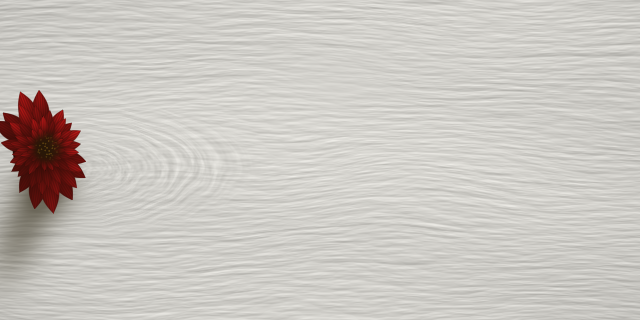
This texture is drawn by a WebGL 2 fragment shader. Its source:

```glsl
#version 300 es
precision highp float;
// Dark red dahlia lying at the left edge of a pale, embossed wood board.
uniform vec2 u_resolution;
out vec4 outColor;

const float TAU = 6.28318;
const vec3 WOOD = vec3(0.808, 0.802, 0.782);
const vec3 SHADOW = vec3(0.36, 0.34, 0.28);
const vec3 PETAL_RED = vec3(0.62, 0.08, 0.075);
const vec3 PETAL_DARK = vec3(0.20, 0.045, 0.025);
const vec3 HEART = vec3(0.15, 0.10, 0.03);
const vec3 POLLEN = vec3(0.40, 0.28, 0.07);
const vec2 FLOWER = vec2(0.135, 0.53);
const float FLOWER_SIZE = 0.162;
const vec2 ARCH = vec2(0.20, 0.47);    // centre of the curved growth rings
const float ARCH_STRETCH = 2.5;
const float RELIEF = 0.17;             // strength of the embossing
const int RINGS = 4;
const int PETALS = 17;

float hash1(float n) { return fract(sin(n * 12.9898) * 4375.85); }

vec2 hash2(vec2 c) {
  return fract(sin(vec2(dot(c, vec2(127.1, 311.7)), dot(c, vec2(269.5, 183.3)))) * 4375.85);
}

// Distance to the nearest scattered point
float cellular(vec2 q) {
  vec2 cell = floor(q), f = q - cell;
  float nearest = 4.0;
  for (int j = -1; j <= 1; j++)
    for (int i = -1; i <= 1; i++) {
      vec2 o = vec2(i, j);
      vec2 d = o + hash2(cell + o) - f;
      nearest = min(nearest, dot(d, d));
    }
  return sqrt(nearest);
}

// Cellular noise lit from above
float emboss(vec2 q) { return cellular(q + vec2(0.0, 0.4)) - cellular(q); }

// Long and short fibres; g.x runs along the grain, g.y across it
float fibres(vec2 g) {
  return 0.62 * emboss(g * vec2(7.0, 62.0)) + 0.48 * emboss(g * vec2(19.0, 118.0) + 37.0);
}

// Gentle bending of the straight grain
float grainHeight(vec2 p) {
  float bend = 0.018 * sin(2.6 * p.x + 3.0 * p.y + 0.6) + 0.007 * sin(6.3 * p.x - 9.0 * p.y);
  vec2 d = (p - vec2(1.05, 0.47)) / vec2(0.32, 0.18);
  bend -= 0.035 * d.x * exp(-dot(d, d));
  return p.y + bend + 0.002 * sin(17.0 * p.x + 31.0 * p.y);
}

vec3 woodBoard(vec2 p) {
  // Straight grain with long grooves that come and go
  float h = grainHeight(p);
  float straight = fibres(vec2(p.x, h));
  float patches = 0.5 + 0.5 * sin(3.1 * p.x + 23.0 * h + 2.0 * sin(2.3 * p.x - 41.0 * h));
  float groove = sin(h * 265.0 + 2.4 * sin(h * 37.0 + p.x * 2.2) + 1.3 * sin(p.x * 5.0 - h * 71.0));
  straight -= 0.27 * patches * smoothstep(0.45, 1.0, groove);
  straight += 0.16 * patches * smoothstep(0.5, 1.0, -groove);

  // Arched grain, open to the left
  vec2 d = (p - ARCH) * vec2(1.0, ARCH_STRETCH);
  float r = length(d) + 0.012 * sin(13.0 * p.y + 5.0 * p.x) + 0.005 * sin(47.0 * p.x + 29.0 * p.y);
  float arched = fibres(vec2(atan(d.y, d.x) * 0.3, r * 0.55));
  float ring = sin(r * 145.0 + 1.5 * sin(r * 31.0));
  arched += 0.30 * smoothstep(0.55, 1.0, ring) - 0.16 * smoothstep(0.4, 1.0, -ring);
  float archMask = smoothstep(0.64, 0.42, r) * smoothstep(-0.12, 0.16, d.x);
  float relief = mix(straight, arched, 0.58 * archMask);

  // Broad light falling off toward the left and bottom
  vec2 fall = (p - vec2(1.05, 0.60)) / vec2(1.5, 1.1);
  float light = 1.035 - 0.11 * dot(fall, fall);
  light += 0.012 * sin(2.0 * p.x + 11.0 * h);
  float quiet = exp(-dot((p - vec2(1.06, 0.74)) * vec2(5.0, 9.0), (p - vec2(1.06, 0.74)) * vec2(5.0, 9.0)));
  return WOOD * light + RELIEF * relief * (1.0 - 0.5 * quiet);
}

// Soft shadow trailing down and left, with a darker contact patch
float flowerShadow(vec2 p) {
  vec2 d = p - vec2(0.075, 0.29);
  vec2 trail = vec2(d.x - 0.35 * d.y, d.y) / vec2(0.085, 0.16);
  vec2 contact = (p - vec2(0.145, 0.40)) / vec2(0.085, 0.075);
  return min(0.62 * exp(-dot(trail, trail)) + 0.65 * exp(-dot(contact, contact)), 0.85);
}

vec3 paintFlower(vec3 color, vec2 p, float px) {
  vec2 d = p - FLOWER;
  float dist = length(d);
  if (dist > 0.27) return color;
  color = mix(color, PETAL_DARK * 0.7, smoothstep(px, -px, dist - 0.095));

  // Overlapping rings of pointed petals, outermost first
  for (int k = 0; k < RINGS; k++)
    for (int i = 0; i < PETALS; i++) {
      float id = float(k * PETALS + i) + 1.0;
      float a = TAU * (float(i) + 0.5 * float(k) + 0.5 * hash1(id)) / float(PETALS);
      float reach = FLOWER_SIZE + 0.036 * cos(2.0 * (a - 1.92));
      reach *= (1.0 - 0.21 * float(k)) * (0.88 + 0.2 * hash1(id + 90.0));
      vec2 axis = vec2(cos(a), sin(a));
      float t = dot(d, axis) / reach;
      float side = dot(d, vec2(-axis.y, axis.x));
      float u = clamp(t, 0.0, 1.0);
      float halfWidth = reach * 0.145 * sin(0.5 * TAU * pow(u, 1.5));
      float cover = smoothstep(px, -px, abs(side) - halfWidth) * step(0.0, t) * step(t, 1.0);
      float rim = abs(side) / max(halfWidth, 0.001);
      float tone = smoothstep(0.25, 0.95, u) * (0.45 + 0.7 * hash1(id + 40.0));
      tone *= (1.0 - 0.5 * rim * rim) * (0.86 + 0.25 * axis.y + 0.12 * axis.x);
      tone *= 0.9 + 0.16 * sin(side * 900.0);
      color = mix(color, mix(PETAL_DARK, PETAL_RED, tone), cover);
    }

  // Shaded heart with pollen flecks
  vec2 c = d - vec2(0.012, 0.008);
  color = mix(color, HEART, 0.85 * smoothstep(0.065, 0.015, length(c)));
  float fleck = smoothstep(0.34, 0.12, cellular(c * 85.0));
  return mix(color, POLLEN, 0.75 * fleck * smoothstep(0.05, 0.015, length(c)));
}

void main() {
  vec2 p = gl_FragCoord.xy / u_resolution.y;
  float px = 0.8 / u_resolution.y;
  vec3 color = woodBoard(p);
  color = mix(color, SHADOW, flowerShadow(p));
  color = paintFlower(color, p, px);
  outColor = vec4(clamp(color, 0.0, 1.0), 1.0);
}
```
